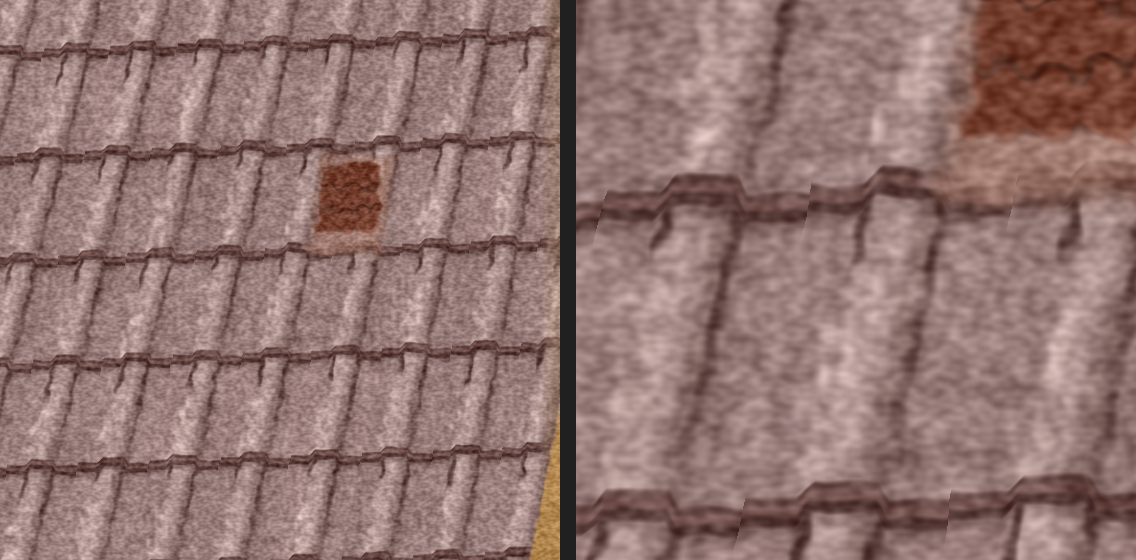
Left: the whole. Right: its middle third, enlarged.
A Shadertoy shader for this texture:

```glsl
const vec3 CLAY = vec3(0.605, 0.495, 0.488);
const vec3 CREST = vec3(0.75, 0.65, 0.635);
const vec3 FLANK = vec3(0.50, 0.395, 0.375);
const vec3 LIP = vec3(0.45, 0.315, 0.30);
const vec3 SHADOW = vec3(0.30, 0.195, 0.185);
const vec3 RUST = vec3(0.45, 0.235, 0.17);
const vec3 DUST = vec3(0.65, 0.475, 0.41);
const vec3 VERGE = vec3(0.62, 0.50, 0.40);
const vec3 WALL = vec3(0.70, 0.53, 0.31);

const float COURSE = 0.1855;  // height of one tile course
const float RISE = 0.035;     // tilt of the courses

float hash(vec2 p) {
    return fract(sin(dot(p, vec2(127.1, 311.7))) * 43758.5);
}

vec2 gradient(vec2 cell) {
    float angle = 6.2832 * hash(cell);
    return vec2(cos(angle), sin(angle));
}

float gradientNoise(vec2 p) {
    vec2 i = floor(p), f = p - i;
    vec2 w = f * f * f * (f * (f * 6.0 - 15.0) + 10.0);
    vec2 e = vec2(1.0, 0.0);
    float low = mix(dot(gradient(i), f), dot(gradient(i + e.xy), f - e.xy), w.x);
    float high = mix(dot(gradient(i + e.yx), f - e.yx), dot(gradient(i + e.xx), f - e.xx), w.x);
    return mix(low, high, w.y);
}

// Soft stripe: 1 inside the half width, 0 outside
float stripe(float x, float center, float halfWidth, float soft) {
    return 1.0 - smoothstep(halfWidth - soft, halfWidth + soft, abs(x - center));
}

float boxMask(vec2 p, vec2 halfSize, float soft) {
    vec2 d = abs(p) - halfSize;
    return 1.0 - smoothstep(-soft, soft, max(d.x, d.y));
}

// Column coordinate: ribs lean right and converge upward
float columnAt(vec2 p) {
    return (p.x + 0.092 - 0.252 * p.y) / (0.1275 - 0.0106 * p.y);
}

// Course coordinate, growing downward, lifted where the lip arches over a rib
float courseAt(vec2 p, float lift) {
    return (0.90 + RISE * p.x + lift - p.y) / COURSE;
}

vec3 tileColor(vec2 p, float across, float down, vec2 id) {
    float tone = hash(id + 7.3) - 0.5;
    float wear = gradientNoise(p * vec2(62.0, 48.0));
    across += 0.05 * (hash(id) - 0.5) + 0.05 * wear;
    vec3 color = CLAY * (1.0 + 0.07 * tone);

    // Rounded rib with a worn, pale left slope
    color = mix(color, CREST, 0.55 * stripe(across, -0.04 - 0.05 * down, 0.11, 0.08));
    color = mix(color, FLANK, 0.55 * stripe(across, 0.11, 0.05, 0.05));
    float chalk = smoothstep(-0.15, 0.35, wear + 0.2 * tone) * smoothstep(0.1, 0.6, down);
    color = mix(color, CREST * 1.07, 0.8 * chalk * stripe(across, -0.14, 0.13, 0.07));

    // Cast shadow, joint and the short slot below the lip
    color = mix(color, FLANK, 0.3 * stripe(across, 0.24, 0.08, 0.08));
    float joint = stripe(across, 0.18, 0.035, 0.03) * mix(0.95, 0.5, smoothstep(0.25, 0.9, down));
    color = mix(color, SHADOW, joint * (0.75 + 0.5 * wear));
    float slotEnd = 0.17 + 0.2 * hash(id + 3.1);
    float slot = stripe(across, -0.18, 0.03, 0.025) * (1.0 - smoothstep(slotEnd - 0.06, slotEnd + 0.06, down));
    return mix(color, SHADOW, 0.85 * slot);
}

vec3 addLip(vec3 color, float drop, float rough) {
    color = mix(color, SHADOW, 0.35 * stripe(drop, 0.007, 0.008, 0.006));
    color = mix(color, LIP, 0.9 * stripe(drop, 0.0, 0.0085, 0.002));
    color = mix(color, SHADOW, 0.5 * stripe(drop, -0.006, 0.002, 0.002));
    return mix(color, SHADOW, (0.85 + 0.4 * rough) * stripe(drop, 0.005, 0.0032, 0.002));
}

vec3 addRepair(vec3 color, vec2 p, float rough) {
    vec2 q = p - vec2(0.624, 0.647);
    q.x -= 0.12 * q.y;
    q += 0.012 * rough;
    color = mix(color, DUST, 0.6 * boxMask(q + vec2(-0.004, 0.012), vec2(0.066, 0.088), 0.012));
    float crack = stripe(fract(q.y / 0.043 + 0.3 * rough), 0.5, 0.06, 0.05);
    return mix(color, RUST * (1.0 - 0.25 * crack), 0.95 * boxMask(q, vec2(0.052, 0.061), 0.005));
}

void mainImage(out vec4 fragColor, in vec2 fragCoord) {
    vec2 uv = fragCoord / iResolution.xy;
    float rough = gradientNoise(uv * 42.0);
    vec2 p = uv + 0.003 * vec2(rough, gradientNoise(uv * 38.0 + 19.0));

    // Tile lattice
    float column = columnAt(p);
    float columnId = floor(column + 0.5);
    float across = column - columnId;
    float lift = 0.010 * stripe(across, -0.02, 0.19, 0.04) - 0.006 * across;
    float course = courseAt(p, lift);
    float courseId = floor(course);
    float drop = (course - floor(course + 0.5)) * COURSE;

    vec3 color = tileColor(uv, across, course - courseId, vec2(columnId, courseId));
    color = addLip(color, drop, rough);
    color = addRepair(color, uv, rough);

    // Verge and the wall beyond it
    color = mix(color, VERGE, 0.4 * smoothstep(0.96, 0.985, uv.x));
    color = mix(color, WALL, smoothstep(0.981, 0.989, p.x + 0.2 * (0.2 - p.y)));

    // Weathered grain
    float grain = 0.09 * rough + 0.13 * gradientNoise(uv * vec2(85.0, 105.0));
    grain += 0.12 * gradientNoise(uv * vec2(130.0, 210.0)) + 0.05 * gradientNoise(uv * 9.0);
    fragColor = vec4(clamp(color + grain, 0.0, 1.0), 1.0);
}
```
